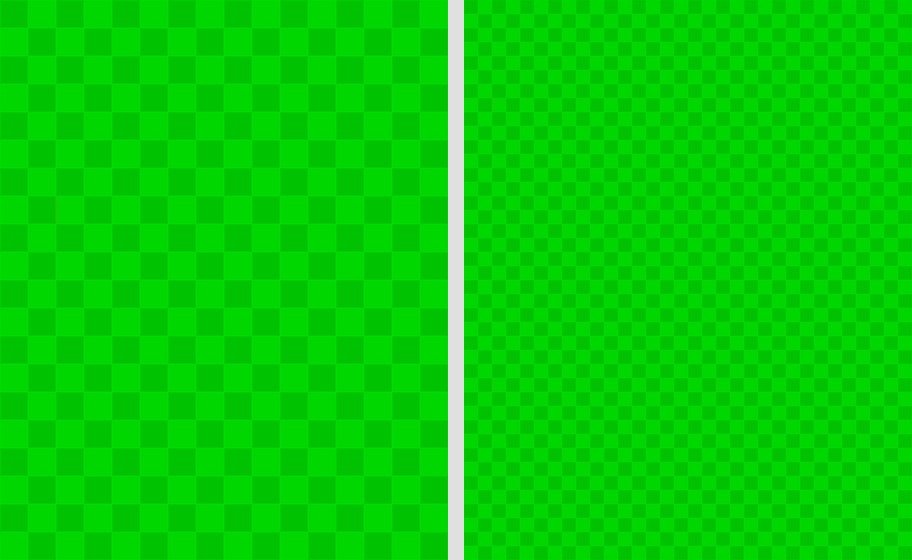
Left, the tile; right, the same tile 2 across and 2 down.
A Shadertoy shader for this pattern:

```glsl
// Two-tone green checkerboard, 16 by 20 cells, with hairline bright seams.
// Triangle waves give the checks; box-filtered distances to the cell borders
// give the seams, whose strength varies by a wrapped hash. Tiles seamlessly.

const vec2  GRID         = vec2(16.0, 20.0);      // even counts, so it tiles
const vec3  LIGHT_GREEN  = vec3(0.0, 0.843, 0.0);
const vec3  DARK_GREEN   = vec3(0.0, 0.761, 0.0);
const vec3  SEAM_GREEN   = vec3(0.0, 0.89, 0.03);
const vec3  WORN_OLIVE   = vec3(0.22, 0.70, 0.0);
const float SEAM_WIDTH   = 0.032;                 // in cells
const float SEAM_OPACITY = 0.85;
const float SEAM_VARIETY = 0.25;                  // strength lost at most
const vec2  WORN_EDGE    = vec2(2.0, 12.0);       // column border, row

// Sine-free hash of a cell index, 0 to 1
float hash(vec2 p) {
    vec3 q = fract(p.xyx * vec3(0.1031, 0.1030, 0.0973));
    q += dot(q, q.yzx + 33.33);
    return fract((q.x + q.y) * q.z);
}

// Signed wave: positive in even cells, negative in odd, zero on borders
vec2 checkWave(vec2 p) {
    return abs(mod(p - 0.5, 2.0) - 1.0) - 0.5;
}

// Share of a pixel covered by a seam centred at distance zero
vec2 seamCoverage(vec2 dist, vec2 pixel) {
    vec2 hi = min(dist + 0.5 * pixel, vec2(0.5 * SEAM_WIDTH));
    vec2 lo = max(dist - 0.5 * pixel, vec2(-0.5 * SEAM_WIDTH));
    return clamp((hi - lo) / pixel, 0.0, 1.0);
}

float seamStrength(vec2 edge) {
    return SEAM_OPACITY * (1.0 - SEAM_VARIETY * hash(edge));
}

void mainImage(out vec4 fragColor, in vec2 fragCoord) {
    vec2 pixel = GRID / iResolution.xy;
    vec2 p = fragCoord * pixel;
    vec2 cell = mod(floor(p), GRID);
    vec2 nearest = floor(p + 0.5);
    vec2 border = mod(nearest, GRID);

    // Checks with antialiased borders
    vec2 wave = clamp(2.0 * checkWave(p) / pixel, -1.0, 1.0);
    vec3 color = mix(DARK_GREEN, LIGHT_GREEN, 0.5 + 0.5 * wave.x * wave.y);

    // Seams, upright and level
    vec2 seam = seamCoverage(p - nearest, pixel);
    vec2 upright = vec2(border.x, cell.y);
    vec2 level = vec2(cell.x, border.y);
    float glow = max(seam.x * seamStrength(upright),
                     seam.y * seamStrength(level + GRID));
    color = mix(color, SEAM_GREEN, glow);

    // One discoloured seam
    float worn = float(all(equal(upright, WORN_EDGE)));
    color = mix(color, WORN_OLIVE, worn * seam.x);

    fragColor = vec4(color, 1.0);
}
```
